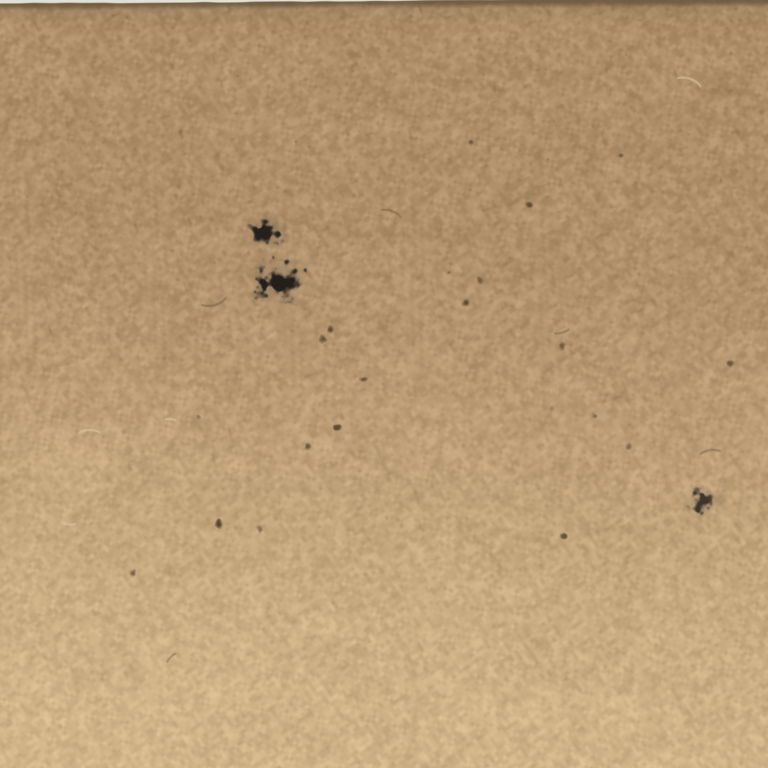
A three.js fragment shader for this texture:

```glsl
// Aged tan paper: a vertical tone ramp with fine mottled grain, a worn dark
// top edge, three ragged ink blots, scattered specks and short curled fibres.
// Grain is layered value noise; specks and fibres are placed by hashed loops.
varying vec2 vUv;

const vec3 PAPER_LIGHT = vec3(0.818, 0.703, 0.532);
const vec3 PAPER_DARK  = vec3(0.686, 0.560, 0.412);
const vec3 SPECK_COLOR = vec3(0.27, 0.20, 0.12);
const vec3 INK_COLOR   = vec3(0.10, 0.09, 0.08);
const vec3 HALO_COLOR  = vec3(0.46, 0.41, 0.34);
const vec3 FIBRE_LIGHT = vec3(0.86, 0.77, 0.61);
const vec3 EDGE_COLOR  = vec3(0.38, 0.32, 0.23);
const vec3 BACKDROP    = vec3(0.88, 0.88, 0.84);

const float FINE_FREQ = 200.0;
const float MID_FREQ = 110.0;
const float MOTTLE_FREQ = 26.0;
const float FINE_AMOUNT = 0.082;
const float MID_AMOUNT = 0.056;
const float MOTTLE_AMOUNT = 0.020;
const float STAIN_AMOUNT = 0.04;
const float SOFT = 0.0026;
const int SPECKS = 24;
const int FIBRES = 9;

float hash(vec2 p) {
  return fract(sin(dot(p, vec2(127.1, 311.7))) * 43758.5453);
}

vec2 hash2(float n) {
  return vec2(hash(vec2(n, 3.7)), hash(vec2(n, 9.2)));
}

vec2 rotate(vec2 p, float angle) {
  float c = cos(angle), s = sin(angle);
  return vec2(c * p.x + s * p.y, c * p.y - s * p.x);
}

float noise(vec2 p) {
  vec2 i = floor(p), f = fract(p);
  f = f * f * (3.0 - 2.0 * f);
  float low = mix(hash(i), hash(i + vec2(1.0, 0.0)), f.x);
  float high = mix(hash(i + vec2(0.0, 1.0)), hash(i + vec2(1.0, 1.0)), f.x);
  return mix(low, high, f.y);
}

// Paper tone: ramp, broad stains and grain, turned to hide the noise lattice
vec3 paper(vec2 uv) {
  float stain = STAIN_AMOUNT * (noise(uv * 5.0) - 0.5);
  float height = uv.y + 0.07 * (uv.x - 0.4) + stain;
  vec3 tone = mix(PAPER_LIGHT, PAPER_DARK, smoothstep(-0.02, 0.80, height));
  float grain = FINE_AMOUNT * (noise(rotate(uv, 0.6) * FINE_FREQ) - 0.5)
              + MID_AMOUNT * (noise(rotate(uv, 1.1) * MID_FREQ + 17.0) - 0.5)
              + MOTTLE_AMOUNT * (noise(uv * MOTTLE_FREQ + 5.0) - 0.5);
  // Sparse darker flecks, stronger on the darker upper part
  float fleck = smoothstep(0.76, 0.98, noise(rotate(uv, 0.3) * 130.0 + 41.0));
  grain -= fleck * mix(0.020, 0.042, uv.y);
  float patchDist = length((uv - vec2(0.09, 0.385)) * vec2(1.0, 0.9));
  grain += 0.025 * smoothstep(0.06, 0.015, patchDist);
  return tone + grain * vec3(1.0, 0.98, 0.92);
}

// Ragged ink blot with broken gaps and a faint grey halo
vec3 addBlot(vec3 color, vec2 uv, vec2 center, float radius, float strength) {
  vec2 p = (uv - center) * vec2(1.0, 1.25);
  float d = length(p) / radius;
  float rough = noise(rotate(uv, 0.8) * 120.0 + 63.0) - 0.5;
  rough += 0.5 * (noise(rotate(uv, 0.2) * 210.0) - 0.5);
  float halo = smoothstep(1.6, 0.4, d + rough * 0.8);
  float ink = smoothstep(1.0, 0.25, d + rough * 1.3);
  color = mix(color, HALO_COLOR, halo * 0.5 * strength);
  return mix(color, INK_COLOR, ink * strength);
}

// Small soft specks, most of them faint
vec3 addSpecks(vec3 color, vec2 uv) {
  float rough = 0.004 * (noise(rotate(uv, 0.5) * 190.0) - 0.5);
  for (int i = 0; i < SPECKS; i++) {
    float id = float(i);
    vec2 center = vec2(0.03, 0.22) + vec2(0.94, 0.66) * hash2(id + 1.0);
    vec2 shape = hash2(id + 51.0);
    float radius = mix(0.0022, 0.0050, shape.x * shape.x);
    vec2 p = (uv - center) * vec2(1.0, mix(0.8, 1.3, shape.y));
    float d = length(p) + rough;
    float speck = 1.0 - smoothstep(radius - SOFT, radius + SOFT, d);
    color = mix(color, SPECK_COLOR, speck * mix(0.25, 0.90, shape.x));
  }
  return color;
}

// Thin curled fibres, alternating pale and brown
vec3 addFibres(vec3 color, vec2 uv) {
  for (int i = 0; i < FIBRES; i++) {
    float id = float(i);
    vec2 p = uv - 0.05 - 0.9 * hash2(id + 101.0);
    p = rotate(p, 6.2832 * hash(vec2(id, 21.0)));
    float halfLength = mix(0.006, 0.016, hash(vec2(id, 33.0)));
    float bend = p.y - 18.0 * p.x * p.x;
    float d = length(vec2(max(abs(p.x) - halfLength, 0.0), bend));
    float fibre = 1.0 - smoothstep(0.0003, 0.0028, d);
    vec3 tint = mix(SPECK_COLOR, FIBRE_LIGHT, mod(id, 2.0));
    color = mix(color, tint, fibre * mix(0.28, 0.6, mod(id, 2.0)));
  }
  return color;
}

// Shaded upper rim with a sliver of pale backdrop at the left
vec3 addTopEdge(vec3 color, vec2 uv) {
  float wear = noise(vec2(uv.x * 45.0, 2.0)) - 0.5;
  float rim = 0.9985 - 0.004 * smoothstep(0.75, 0.0, uv.x) + 0.001 * wear;
  float shade = smoothstep(rim - 0.010, rim, uv.y + 0.003 * wear);
  color *= 1.0 - 0.06 * smoothstep(0.95, 1.0, uv.y);
  color = mix(color, EDGE_COLOR, shade * 0.75);
  float beyond = smoothstep(rim, rim + SOFT, uv.y);
  return mix(color, BACKDROP, beyond * smoothstep(0.72, 0.50, uv.x));
}

void main() {
  vec3 color = paper(vUv);
  color = addFibres(color, vUv);
  color = addSpecks(color, vUv);
  color = addBlot(color, vUv, vec2(0.349, 0.699), 0.020, 0.90);
  color = addBlot(color, vUv, vec2(0.361, 0.635), 0.029, 0.92);
  color = addBlot(color, vUv, vec2(0.917, 0.347), 0.019, 0.75);
  gl_FragColor = vec4(addTopEdge(color, vUv), 1.0);
}
```
